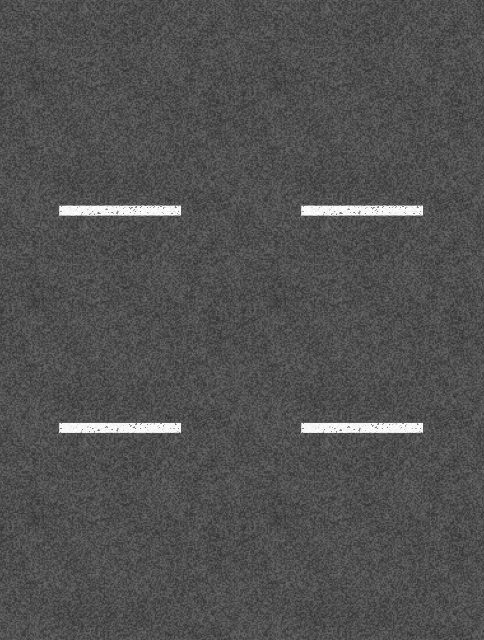
Write a WebGL 1 fragment shader that draws this texture.

```glsl
precision highp float;
// Dark grainy asphalt with worn white lane dashes, tiled two across and two down.

uniform vec2 u_resolution;

float hash(vec2 p) {
  vec3 q = fract(p.xyx * vec3(0.1031, 0.1030, 0.0973));
  q += dot(q, q.yzx + 33.33);
  return fract((q.x + q.y) * q.z);
}

// Value noise that wraps after one tile; cells is the whole lattice size.
float tileNoise(vec2 tile, vec2 cells) {
  vec2 p = tile * cells;
  vec2 i = floor(p);
  vec2 f = fract(p);
  f = f * f * (3.0 - 2.0 * f);
  vec2 a = mod(i, cells);
  vec2 b = mod(i + 1.0, cells);
  vec2 seed = cells * 1.7;
  return mix(
    mix(hash(a + seed), hash(vec2(b.x, a.y) + seed), f.x),
    mix(hash(vec2(a.x, b.y) + seed), hash(b + seed), f.x), f.y);
}

// Soft blotches, centred on zero.
float mottle(vec2 tile) {
  float sum = 0.0;
  float weight = 0.5;
  vec2 cells = vec2(10.0, 9.0);
  for (int octave = 0; octave < 4; octave++) {
    sum += weight * (tileNoise(tile, cells) - 0.5);
    cells *= 2.0;
    weight *= 0.7;
  }
  return sum;
}

void main() {
  vec2 uv = gl_FragCoord.xy / u_resolution;
  float pixel = 1.0 / u_resolution.y;
  float aspect = u_resolution.x / u_resolution.y;

  // Repeat: two columns, rows centred on the dashes.
  vec2 period = vec2(0.5, 0.3395);
  vec2 tile = fract(vec2(uv.x, uv.y - 0.3315) / period + vec2(0.0, 0.5));

  // Asphalt: fine grain over faint blotches.
  float grain = tileNoise(tile, vec2(190.0, 171.0)) - 0.5;
  float blotches = mottle(tile);
  vec3 asphalt = vec3(0.308 + 0.19 * grain + 0.055 * blotches);

  // Dash: box distance in canvas heights, with a slightly rough edge.
  vec2 offset = (tile - vec2(0.4966, 0.5)) * period * vec2(aspect, 1.0);
  vec2 halfSize = vec2(0.1258 * aspect, 0.0078);
  vec2 outside = abs(offset) - halfSize;
  float edge = max(outside.x, outside.y) + 0.0008 * grain;
  float dash = 1.0 - smoothstep(-0.5 * pixel, 0.5 * pixel, edge);

  // Wear: scattered specks, denser along the upper edge right of centre.
  float speck = tileNoise(tile + 0.37, vec2(200.0, 180.0));
  float scuffed = smoothstep(0.001, 0.007, offset.y)
    * smoothstep(0.11, 0.02, abs(tile.x - 0.62));
  float wear = smoothstep(0.76, 0.94, speck + 0.16 * scuffed + 0.1 * blotches);
  vec3 paint = vec3(0.97 + 0.06 * grain);
  paint = mix(paint, asphalt + 0.08, 0.8 * wear);

  gl_FragColor = vec4(mix(asphalt, paint, dash), 1.0);
}
```
